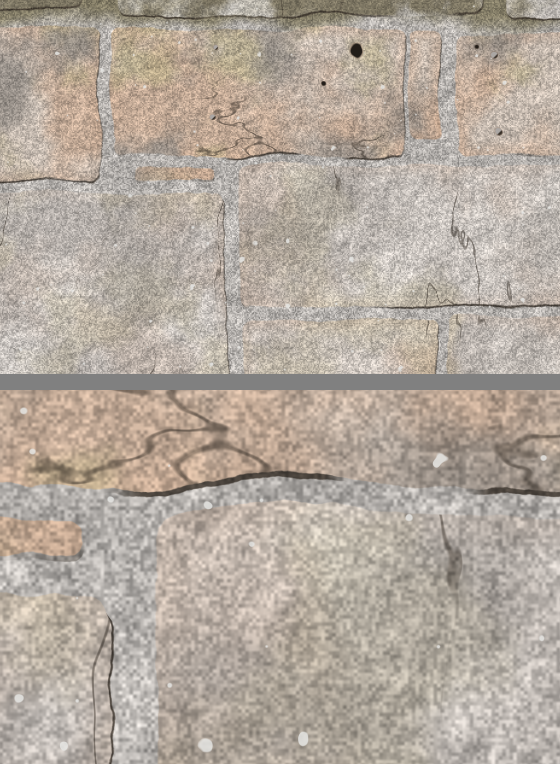
Top, the full canvas; bottom, a detail of the centre.
Reproduce this texture procedurally as a Shadertoy shader.

```glsl
#define CORNER 0.02
#define EDGE_WARP 0.022
#define EDGE_CHIP 0.009
#define GAP_OFFSET vec2(-0.002, 0.005)
#define GRAIN 0.50
#define RELIEF 0.6
#define FLECK_CELLS 24.0
#define FLECK_CHANCE 0.16

const vec3 PALE = vec3(0.80, 0.79, 0.78);
const vec3 GREY = vec3(0.67, 0.655, 0.645);
const vec3 TAN = vec3(0.77, 0.71, 0.655);
const vec3 RUST = vec3(0.76, 0.635, 0.54);
const vec3 LICHEN = vec3(0.69, 0.65, 0.50);
const vec3 SOOT = vec3(0.56, 0.535, 0.51);
const vec3 MOSS = vec3(0.45, 0.42, 0.31);
const vec3 MORTAR = vec3(0.715, 0.70, 0.685);
const vec3 CREVICE = vec3(0.22, 0.19, 0.16);

// Stone bounds: left, bottom, right, top, in canvas heights
const int STONES = 12;
const vec4 BOUNDS[STONES] = vec4[STONES](
    vec4(-0.1, 0.516, 0.265, 0.925), vec4(0.300, 0.584, 1.085, 0.922),
    vec4(1.098, 0.62, 1.18, 0.918), vec4(1.225, 0.586, 1.6, 0.906),
    vec4(0.367, 0.521, 0.578, 0.553), vec4(-0.1, -0.1, 0.603, 0.485),
    vec4(0.645, 0.184, 1.6, 0.558), vec4(0.647, -0.1, 1.168, 0.148),
    vec4(1.20, -0.1, 1.6, 0.156), vec4(-0.1, 0.978, 0.22, 1.1),
    vec4(0.32, 0.96, 1.29, 1.1), vec4(1.35, 0.948, 1.6, 1.1));
const float WARMTH[STONES] = float[STONES](
    0.85, 0.85, 1.0, 0.9, 0.9, 0.25, 0.3, 0.5, 0.35, 0.1, 0.0, 0.1);

// Drilled holes and studs: centre, radius (negative radius marks a stud)
const int FIXINGS = 7;
const vec3 FIXING[FIXINGS] = vec3[FIXINGS](
    vec3(0.953, 0.865, 0.017), vec3(0.865, 0.777, 0.006),
    vec3(1.275, 0.875, 0.005), vec3(0.577, 0.873, -0.007),
    vec3(0.569, 0.687, -0.007), vec3(1.322, 0.852, -0.009),
    vec3(1.333, 0.648, -0.009));

float hash(vec2 p) {
    vec3 q = fract(p.xyx * 0.1031);
    q += dot(q, q.yzx + 33.33);
    return fract((q.x + q.y) * q.z);
}

float noise(vec2 p) {
    vec2 i = floor(p), f = fract(p);
    f = f * f * (3.0 - 2.0 * f);
    return mix(mix(hash(i), hash(i + vec2(1, 0)), f.x),
               mix(hash(i + vec2(0, 1)), hash(i + 1.0), f.x), f.y);
}

float fbm(vec2 p) {
    float sum = 0.0, amp = 0.5;
    for (int i = 0; i < 5; i++) {
        sum += amp * noise(p);
        p = mat2(1.6, 1.2, -1.2, 1.6) * p + 17.3;
        amp *= 0.5;
    }
    return sum / 0.97;
}

float patches(vec2 p, float low, float high) {
    return smoothstep(low, high, fbm(p));
}

// Signed distance to the nearest stone, and its index
float wall(vec2 p, out int id) {
    float nearest = 1e3;
    id = 0;
    for (int i = 0; i < STONES; i++) {
        vec4 b = BOUNDS[i];
        vec2 size = 0.5 * (b.zw - b.xy);
        float r = min(CORNER, 0.6 * min(size.x, size.y));
        vec2 e = abs(p - 0.5 * (b.xy + b.zw)) - size + r;
        float d = length(max(e, 0.0)) + min(max(e.x, e.y), 0.0) - r;
        if (d < nearest) { nearest = d; id = i; }
    }
    return nearest;
}

vec3 stoneColour(vec2 p, float d, int id) {
    float warm = WARMTH[id];
    bool rubble = id > 8, upper = id < 4;
    vec3 c = mix(PALE, GREY, 0.8 * patches(p * 5.0, 0.45, 0.75));
    c = mix(c, TAN, warm * 0.8);
    c = mix(c, RUST, warm * 0.8 * patches(p * 4.5 + 9.0, 0.42, 0.7));
    c = mix(c, RUST, 0.4 * warm * smoothstep(-0.045, 0.0, d));
    c = mix(c, LICHEN, (upper ? 0.6 : 0.25) * patches(p * 6.0 + 31.0, 0.5, 0.72));
    c = mix(c, SOOT, (upper ? 0.85 : 0.3) * patches(p * 5.5 + 57.0, 0.47, 0.72));
    if (rubble) c = mix(c, mix(SOOT, MOSS, 0.6), patches(p * 9.0 + 3.0, 0.35, 0.65));
    // Fractures run along the bed above and upright below
    vec2 f = p * (upper ? vec2(2.5, 6.0) : vec2(6.0, 2.2));
    float ridge = abs(fbm(f + 71.0) - 0.5);
    float broken = smoothstep(0.6, 0.75, noise(p * 5.0 + 13.0));
    return mix(c, CREVICE, 0.5 * broken * (1.0 - smoothstep(0.001, 0.009, ridge)));
}

// Pale flecks, one candidate per cell
float flecks(vec2 p, float px) {
    vec2 cell = floor(p * FLECK_CELLS);
    vec2 jitter = vec2(hash(cell + 5.0), hash(cell + 19.0));
    vec2 v = p - (cell + 0.25 + 0.5 * jitter) / FLECK_CELLS;
    float r = mix(0.0015, 0.007, pow(hash(cell + 41.0), 4.0));
    float d = length(v) - r * (0.5 + noise(p * 160.0));
    return step(hash(cell), FLECK_CHANCE) * (1.0 - smoothstep(-px, px, d));
}

void mainImage(out vec4 fragColor, in vec2 fragCoord) {
    float px = 1.0 / iResolution.y;
    vec2 p = fragCoord * px;
    vec2 q = p + EDGE_WARP * (vec2(noise(p * 8.0), noise(p * 8.0 + 40.0)) - 0.5)
               + EDGE_CHIP * (vec2(fbm(p * 40.0), fbm(p * 40.0 + 70.0)) - 0.5);
    int id, other;
    float d = wall(q, id);
    float stone = 1.0 - smoothstep(-px, px, d);
    float overhang = 1.0 - smoothstep(-px, px, wall(q + GAP_OFFSET, other));

    // Mortar, mossy toward the top, with open joints under the stones
    vec3 joint = MORTAR * mix(0.85, 1.1, fbm(p * 16.0));
    joint = mix(joint, MOSS, 0.75 * smoothstep(0.91, 0.98, p.y + 0.12 * (fbm(p * 6.0) - 0.5)));
    float open = smoothstep(0.25, 0.5, noise(p * 7.0 + 23.0));
    joint = mix(joint, CREVICE, 0.85 * overhang * open);
    vec3 colour = mix(joint, stoneColour(p, d, id), stone);

    // Surface relief and sandy grain, coarser in the mortar
    float slope = fbm(p * 22.0) - fbm((p + vec2(-0.005, 0.006)) * 22.0);
    float grain = 0.7 * noise(p * 310.0) + 0.3 * noise(p * 130.0 + 8.0) - 0.5;
    colour *= 1.0 + RELIEF * slope + GRAIN * mix(1.2, 1.0, stone) * grain;
    colour = mix(colour, vec3(0.90, 0.90, 0.89), 0.85 * flecks(p, px));

    // Holes and studs
    for (int i = 0; i < FIXINGS; i++) {
        vec2 v = p - FIXING[i].xy;
        float r = abs(FIXING[i].z);
        float rim = length(v) - r * (0.8 + 0.4 * noise(p * 70.0));
        vec3 fill = FIXING[i].z > 0.0 ? CREVICE * 0.6
                  : mix(CREVICE, GREY, smoothstep(-0.9, -0.1, (v.y - v.x) / r));
        colour = mix(colour, RUST * 0.75, 0.5 * (1.0 - smoothstep(0.0, 0.4 * r, rim)));
        colour = mix(colour, fill, 1.0 - smoothstep(-px, px, rim));
    }
    fragColor = vec4(clamp(colour, 0.0, 1.0), 1.0);
}
```
